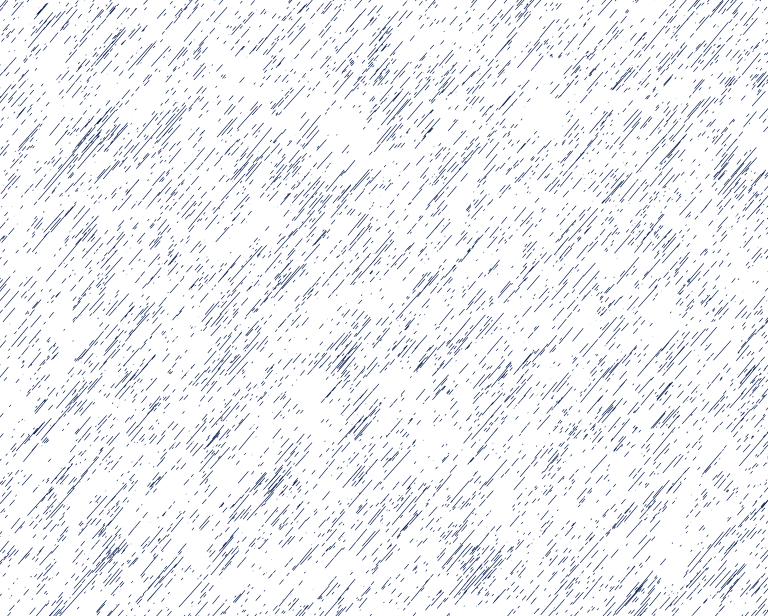
This texture is drawn by a Shadertoy shader. Its source:

```glsl
float hash(vec2 cell) {
    vec3 h = fract(cell.xyx * vec3(0.1031, 0.1030, 0.0973));
    h += dot(h, h.yzx + 33.33);
    return fract((h.x + h.y) * h.z);
}

vec2 gradientAt(vec2 cell) {
    float angle = 6.2832 * hash(cell);
    return vec2(cos(angle), sin(angle));
}

float gradientNoise(vec2 p) {
    vec2 i = floor(p), f = p - i;
    vec2 u = f * f * f * (f * (f * 6.0 - 15.0) + 10.0);
    vec2 e = vec2(1.0, 0.0);
    float a = dot(gradientAt(i), f);
    float b = dot(gradientAt(i + e.xy), f - e.xy);
    float c = dot(gradientAt(i + e.yx), f - e.yx);
    float d = dot(gradientAt(i + e.xx), f - e.xx);
    return mix(mix(a, b, u.x), mix(c, d, u.x), u.y);
}

// One layer of slanted hairlines, broken into dashes; p is in canvas heights
float hairlines(vec2 p, float angle, float seed) {
    vec2 slant = vec2(cos(angle), sin(angle));
    vec2 q = vec2(dot(p, slant), dot(p, vec2(-slant.y, slant.x))) + 3.0 + seed;

    // Each lane holds one line at a random offset
    float lane = floor(q.y / 0.0045);
    float random = hash(vec2(lane, seed * 91.0));
    float distanceToLine = abs(q.y - (lane + 0.5 + 0.66 * (random - 0.5)) * 0.0045);
    float line = 1.0 - smoothstep(0.0004, 0.0007, distanceToLine);
    if (line <= 0.0) return 0.0;

    // Long strokes, short gaps and loose clumps decide where the line shows
    float strokes = gradientNoise(vec2(q.x * 16.0 + 9.0 * random, lane * 7.37));
    float breaks = gradientNoise(vec2(q.x * 90.0 + 9.0 * random, lane * 5.61 + 40.0));
    float clumps = gradientNoise(p * mat2(slant * 8.0, vec2(-slant.y, slant.x) * 24.0) + 60.0);
    float density = strokes + 0.45 * breaks + 0.28 * clumps;
    return line * smoothstep(0.325, 0.355, density);
}

void mainImage(out vec4 fragColor, in vec2 fragCoord) {
    const int SAMPLES = 4;

    // Average a grid of samples to smooth the hairlines
    float ink = 0.0;
    for (int y = 0; y < SAMPLES; y++) {
        for (int x = 0; x < SAMPLES; x++) {
            vec2 offset = (vec2(x, y) + 0.5) / float(SAMPLES) - 0.5;
            vec2 p = (fragCoord + offset) / iResolution.y;
            float darkest = 0.0;
            for (float layer = 0.0; layer < 3.0; layer++) {
                darkest = max(darkest, hairlines(p, 0.84 + 0.02 * layer, layer * 1.37));
            }
            ink += darkest;
        }
    }
    ink /= float(SAMPLES * SAMPLES);

    vec3 paper = vec3(1.0);
    vec3 navy = vec3(0.03, 0.11, 0.31);
    fragColor = vec4(mix(paper, navy, ink), 1.0);
}
```
